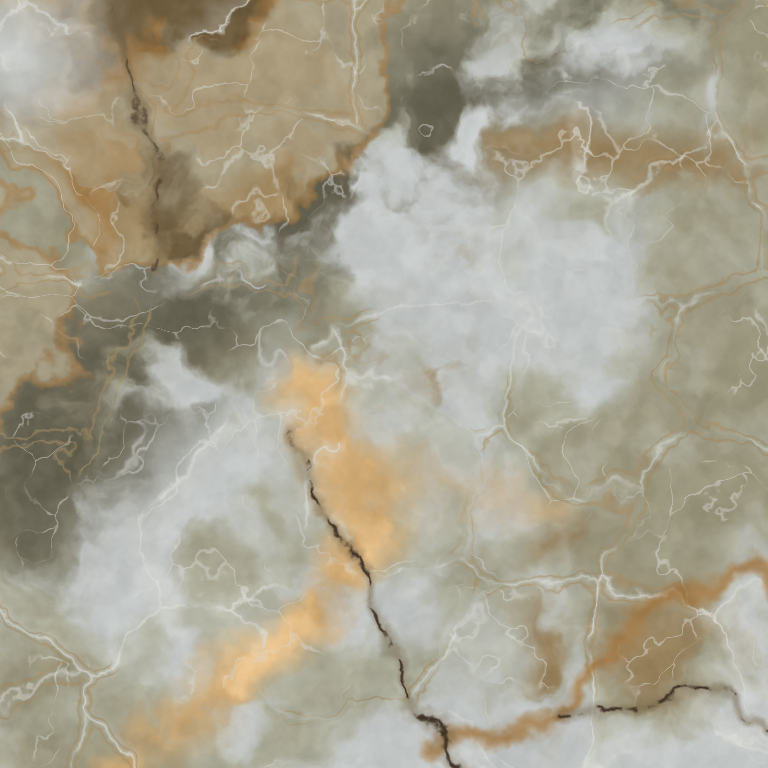
Give the GLSL for this texture, as a Shadertoy shader.

```glsl
// Polished onyx: pearly fog, smoky grey drifts, brown crust and amber bands.
// Smooth cellular noise bends the coordinates and clouds the colours;
// cell borders give broken frosty veins, bent polylines give bands and cracks.

const vec3 PEARL = vec3(0.768, 0.782, 0.775);
const vec3 SAGE  = vec3(0.680, 0.680, 0.610);
const vec3 KHAKI = vec3(0.590, 0.565, 0.465);
const vec3 SMOKE = vec3(0.390, 0.375, 0.310);
const vec3 UMBER = vec3(0.430, 0.360, 0.245);
const vec3 OCHRE = vec3(0.640, 0.545, 0.390);
const vec3 AMBER = vec3(0.810, 0.660, 0.450);
const vec3 RUST  = vec3(0.640, 0.465, 0.250);
const vec3 FROST = vec3(0.835, 0.840, 0.820);
const vec3 CRACK = vec3(0.240, 0.190, 0.140);

vec3 hash3(vec2 p) {
    vec3 k = vec3(dot(p, vec2(127.1, 311.7)), dot(p, vec2(269.5, 183.3)), dot(p, vec2(419.2, 371.9)));
    return fract(sin(k) * 43758.55);
}

// Cell values blended by distance: a smooth noise from 0 to 1
float softCells(vec2 p) {
    vec2 base = floor(p);
    float sum = 0.0, total = 0.0;
    for (int j = -1; j <= 1; j++)
    for (int i = -1; i <= 1; i++) {
        vec2 cell = base + vec2(i, j);
        vec3 h = hash3(cell);
        vec2 r = cell + h.xy - p;
        float w = exp(-6.0 * dot(r, r));
        sum += w * h.z;
        total += w;
    }
    return sum / total;
}

float clouds(vec2 p) {
    float sum = 0.0, amp = 0.5;
    for (int i = 0; i < 5; i++) {
        sum += amp * softCells(p);
        p = mat2(1.6, 1.2, -1.2, 1.6) * p + 7.3;
        amp *= 0.5;
    }
    return sum / 0.97;
}

vec2 drift(vec2 p) { return vec2(clouds(p), clouds(p + 31.0)) - 0.5; }

// x: gap between the two nearest cells, y: value of the nearest cell
vec2 cellBorder(vec2 p) {
    vec2 base = floor(p);
    float near = 9.0, next = 9.0, id = 0.0;
    for (int j = -1; j <= 1; j++)
    for (int i = -1; i <= 1; i++) {
        vec2 cell = base + vec2(i, j);
        vec3 h = hash3(cell);
        float d = length(cell + h.xy - p);
        if (d < near) { next = near; near = d; id = h.z; }
        else next = min(next, d);
    }
    return vec2(next - near, id);
}

float chain(vec2 p, vec2 a, vec2 b, vec2 c, vec2 d) {
    vec2 pts[4] = vec2[4](a, b, c, d);
    float best = 9.0;
    for (int i = 0; i < 3; i++) {
        vec2 s = pts[i + 1] - pts[i], r = p - pts[i];
        best = min(best, length(r - s * clamp(dot(r, s) / dot(s, s), 0.0, 1.0)));
    }
    return best;
}

float fade(float d, float width) { return 1.0 - smoothstep(0.0, width, d); }

void mainImage(out vec4 fragColor, in vec2 fragCoord) {
    vec2 uv = fragCoord / iResolution.xy;
    vec2 bend = drift(uv * 5.0), ragged = drift(uv * 22.0);
    vec2 p = uv + 0.12 * bend + 0.035 * ragged;
    float fog = clouds(p * 3.5 + 11.0);
    float mottle = clouds(p * 11.0 + 53.0);
    float grain = clouds(uv * 42.0 + 5.0);
    vec2 plates = cellBorder(p * 5.0 + 0.3 * bend.yx);
    vec2 shards = cellBorder(p * 11.0 + 2.0 * bend + 40.0);

    // Pearly ground in overlapping translucent plates
    float haze = fog + 0.12 * (plates.y - 0.5) + 0.25 * (mottle - 0.5);
    vec3 col = mix(PEARL, SAGE, smoothstep(0.44, 0.62, haze));
    col = mix(col, KHAKI, 0.8 * smoothstep(0.56, 0.74, haze));
    col += 0.03 * (plates.y - 0.5) + 0.02 * (shards.y - 0.5);

    // Smoky drift around the crust
    float arc = chain(p, vec2(0.80, 1.0), vec2(0.45, 0.78), vec2(0.22, 0.59), vec2(0.04, 0.38));
    float smoke = fade(arc, 0.19) * smoothstep(0.28, 0.62, mottle + 0.3 * (fog - 0.5));
    col = mix(col, SMOKE, smoke);

    // Soft ochre stains on the pale side
    float stain = fade(chain(p, vec2(0.59, 0.67), vec2(0.57, 0.60), vec2(0.56, 0.53), vec2(0.55, 0.47)), 0.05);
    stain = max(stain, fade(chain(p, vec2(0.71, 0.30), vec2(0.70, 0.22), vec2(0.69, 0.14), vec2(0.68, 0.06)), 0.06));
    stain = max(stain, fade(chain(p, vec2(0.64, 0.80), vec2(0.78, 0.77), vec2(0.86, 0.75), vec2(0.98, 0.78)), 0.06));
    stain = max(stain, fade(length((p - vec2(0.86, 0.13)) * vec2(0.7, 1.0)), 0.14));
    col = mix(col, mix(UMBER, OCHRE, 0.75), stain * smoothstep(0.32, 0.68, mottle));

    // Amber band with a short side arm
    float band = chain(p, vec2(0.40, 0.49), vec2(0.49, 0.34), vec2(0.38, 0.20), vec2(0.16, -0.02));
    float arm = chain(p, vec2(0.48, 0.34), vec2(0.55, 0.36), vec2(0.62, 0.36), vec2(0.70, 0.35));
    float amber = max(1.0 - smoothstep(0.005, 0.060, band), 0.5 * fade(arm, 0.05));
    col = mix(col, AMBER + 0.3 * (mottle - 0.5), amber * smoothstep(0.1, 0.55, mottle));

    // Brown crust with a gilded rim and a pale corner window
    vec2 q = uv + 0.20 * bend + 0.04 * ragged;
    float crust = min(length(q - vec2(0.21, 0.98)) - 0.29, length(q - vec2(-0.07, 0.57)) - 0.18);
    float window = fade(length(p - vec2(0.03, 0.93)), 0.19);
    vec3 brown = mix(UMBER, OCHRE, smoothstep(0.33, 0.66, mottle));
    brown = mix(brown, RUST, 0.7 * smoothstep(0.52, 0.66, clouds(p * 7.0 + 90.0)));
    brown = mix(brown, SAGE, 0.6 * smoothstep(0.50, 0.68, haze));
    col = mix(col, brown, (1.0 - smoothstep(-0.015, 0.004, crust)) * (1.0 - window));
    col = mix(col, RUST, 0.5 * fade(abs(crust + 0.004), 0.009) * (1.0 - window));

    // Short frosty veins and one-sided glows, broken by the clouds
    float gate = smoothstep(0.48, 0.60, clouds(uv * 8.0 + 70.0));
    float glow = 0.30 * fade(plates.x, 0.28) * step(0.5, plates.y) * gate;
    float veins = 0.55 * fade(plates.x, 0.035) * gate + 0.5 * fade(shards.x, 0.06) * smoothstep(0.53, 0.66, mottle);
    col = mix(col, FROST, min(veins + glow, 0.8));
    col = mix(col, OCHRE, 0.6 * fade(abs(plates.x - 0.07), 0.03) * smoothstep(0.57, 0.64, fog));

    // Rusty seams and thin dark cracks
    float seam = chain(p, vec2(1.05, 0.26), vec2(0.86, 0.20), vec2(0.72, 0.08), vec2(0.56, 0.0));
    col = mix(col, RUST, 0.75 * fade(seam, 0.020));
    float split = chain(p, vec2(0.40, 0.43), vec2(0.47, 0.29), vec2(0.51, 0.11), vec2(0.58, -0.02));
    float ledge = chain(p, vec2(0.70, 0.07), vec2(0.80, 0.065), vec2(0.90, 0.07), vec2(1.05, 0.06));
    float hair = chain(p, vec2(0.15, 1.02), vec2(0.19, 0.83), vec2(0.20, 0.74), vec2(0.21, 0.67));
    float dark = max(fade(min(split, ledge), 0.0045), 0.6 * fade(hair, 0.004));
    col = mix(col, UMBER, 0.4 * fade(min(min(split, ledge), hair), 0.016));
    col = mix(col, CRACK, dark * smoothstep(0.38, 0.58, grain));

    fragColor = vec4(col + 0.09 * (grain - 0.5), 1.0);
}
```
